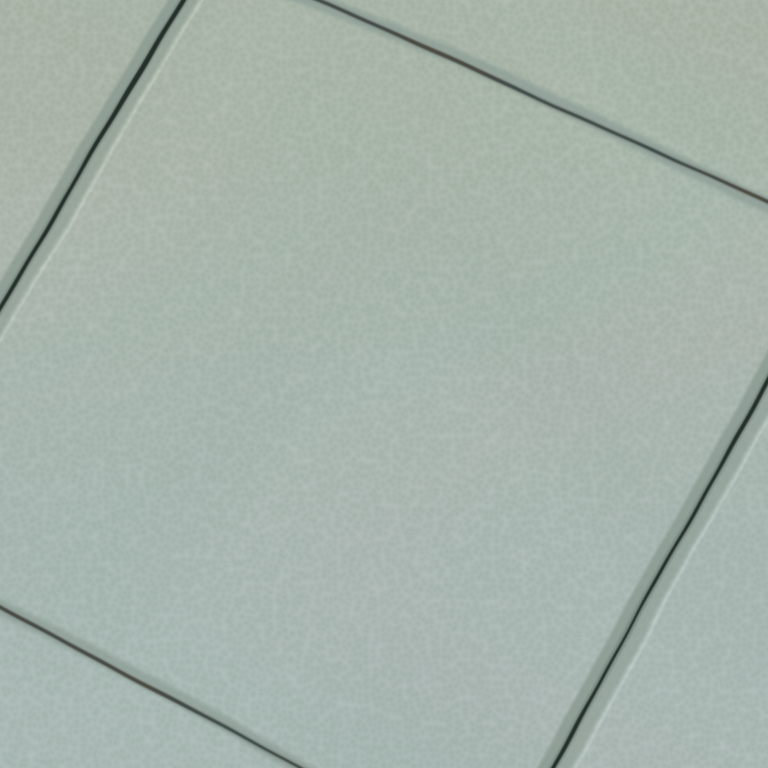
Reproduce this texture procedurally as a WebGL 1 fragment shader.

```glsl
precision highp float;
uniform vec2 u_resolution;

vec2 hash2(vec2 p) {
  vec3 q = fract(vec3(p.xyx) * vec3(0.1031, 0.1030, 0.0973));
  q += dot(q, q.yzx + 33.33);
  return fract((q.xx + q.yz) * q.zy);
}

// distance to the nearest scattered point
float cellular(vec2 p) {
  vec2 cell = floor(p), f = fract(p);
  float nearest = 2.0;
  for (int j = -1; j <= 1; j++) {
    for (int i = -1; i <= 1; i++) {
      vec2 offset = vec2(float(i), float(j));
      nearest = min(nearest, length(offset + hash2(cell + offset) - f));
    }
  }
  return nearest;
}

float waves(float t) {
  return (sin(t) + 0.5 * sin(2.3 * t + 1.7) + 0.25 * sin(5.1 * t + 0.6)) / 1.75;
}

// soft-edged band between two signed distances
float band(float d, float lo, float hi, float soft) {
  return smoothstep(lo - soft, lo + soft, d) * (1.0 - smoothstep(hi - soft, hi + soft, d));
}

void main() {
  vec2 p = gl_FragCoord.xy / u_resolution;
  float pixel = 1.0 / min(u_resolution.x, u_resolution.y);
  float soft = max(0.0018, pixel);

  // skewed tile grid, slightly converging
  vec2 size = vec2(1.075 - 0.038 * p.y, 0.969 + 0.094 * p.x);
  vec2 grid = vec2(p.x + 0.356 - 0.594 * p.y, p.y - 0.210 + 0.537 * p.x) / size;
  vec2 id = floor(grid + 0.5);
  vec2 d = (grid - id) * size * vec2(0.866, 0.895);

  // uneven joints
  d.x += 0.0016 * waves(p.y * 17.0 + id.x * 4.0);
  d.y += 0.0013 * waves(p.x * 15.0 + id.y * 3.0) - 0.004 * id.y * sin(3.14 * p.x);

  // painted surface: slow tint drift, blotches and fine grain
  vec3 color = mix(vec3(0.665, 0.722, 0.706), vec3(0.668, 0.712, 0.660), smoothstep(0.1, 1.1, p.y));
  color += vec3(-0.008, 0.003, 0.001) * waves(p.x * 5.0 + 2.0 * sin(p.y * 6.0));
  color += 0.006 * waves(p.y * 9.0 + 2.0 * sin(p.x * 7.0 + 1.0));
  color += 0.045 * (cellular(p * 120.0) - 0.5) * vec3(1.0, 0.9, 1.0);
  color += 0.020 * (cellular(p * 47.0 + 9.0) - 0.5) * vec3(1.0, 0.6, 0.9);

  // steep joints: bevel shadow, lit edge, dark gap
  float edge = 0.021 + 0.003 * id.x + 0.002 * waves(p.y * 11.0 + id.x);
  float shadow = band(d.x, -0.018, edge - 0.004, 0.0035);
  color = mix(color, vec3(0.555, 0.615, 0.575), shadow * (d.x < 0.0 ? 0.9 : 0.65));
  color += 0.075 * band(d.x, edge - 0.001, edge + 0.002, 0.003);
  float gap = 0.0027 - 0.0006 * id.x + 0.0007 * waves(p.y * 13.0 + 2.0);
  color = mix(color, vec3(0.40, 0.46, 0.43), 0.6 * band(d.x, -0.005, 0.005, 0.003));
  color = mix(color, vec3(0.13, 0.17, 0.15), 0.95 * band(d.x, -gap, gap, soft));

  // shallow joints: soft halo that changes side, thin gap
  float lean = 0.005 * sin(p.x * 8.0 + 2.5 * id.y);
  float halo = band(d.y, lean - 0.010, lean + 0.010, 0.005);
  color = mix(color, vec3(0.555, 0.620, 0.590), 0.75 * halo);
  float seam = 0.0021 + 0.0005 * waves(p.x * 12.0 + id.y);
  vec3 seamColor = vec3(0.25, 0.27, 0.25) + vec3(0.04, 0.0, -0.02) * waves(p.x * 14.0);
  color = mix(color, vec3(0.43, 0.48, 0.46), 0.5 * band(d.y, -0.004, 0.004, 0.0025));
  color = mix(color, seamColor, 0.9 * band(d.y, -seam, seam, soft));

  gl_FragColor = vec4(color, 1.0);
}
```
